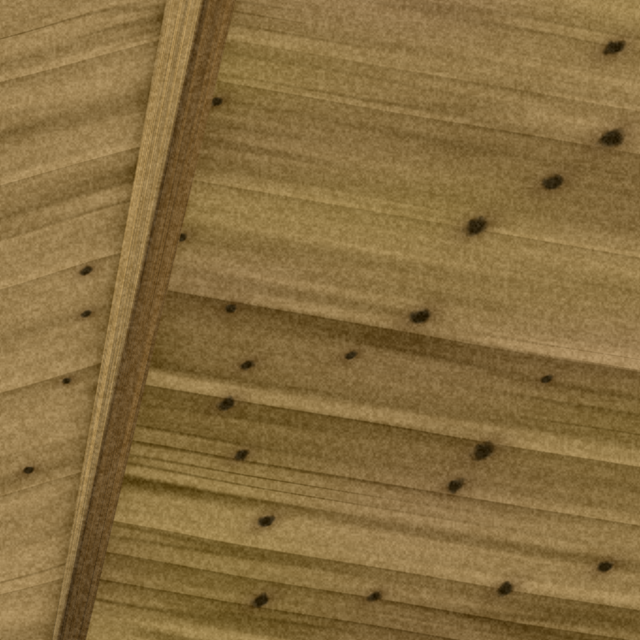
This texture is drawn by a WebGL 2 fragment shader. Its source:

```glsl
#version 300 es
precision highp float;
// Knotty pine ceiling: two planes of boards meeting at a slanted beam.
// Sheared coordinates run across the boards; seams, stretched noise and
// curved chains of knots set a tone that blends dark wood into light wood.
uniform vec2 u_resolution;
out vec4 outColor;

const vec3 DARK_WOOD = vec3(0.32, 0.235, 0.08);
const vec3 LIGHT_WOOD = vec3(0.64, 0.53, 0.345);
const vec3 OLIVE_TINT = vec3(-0.004, 0.004, -0.022);
const vec3 KNOT_CORE = vec3(0.16, 0.12, 0.04);
const vec3 KNOT_HALO = vec3(0.35, 0.25, 0.12);
const vec3 BEAM_LIT = vec3(0.60, 0.49, 0.30);
const vec3 BEAM_SHADE = vec3(0.42, 0.315, 0.165);

float hash(vec2 p) {
  vec3 q = fract(vec3(p.xyx) * 0.1031);
  q += dot(q, q.yzx + 33.33);
  return fract((q.x + q.y) * q.z);
}

float noise(vec2 p) {
  vec2 i = floor(p), f = fract(p);
  f = f * f * (3.0 - 2.0 * f);
  return mix(mix(hash(i), hash(i + vec2(1, 0)), f.x),
             mix(hash(i + vec2(0, 1)), hash(i + vec2(1, 1)), f.x), f.y);
}

// Layered noise drawn out along the board, centred on zero
float grain(float along, float across) {
  float sum = 0.0, weight = 0.5;
  vec2 q = vec2(along * 2.0, across * 28.0);
  for (int i = 0; i < 4; i++) {
    sum += weight * (noise(q) - 0.5);
    q = q * vec2(1.4, 2.1) + 17.3;
    weight *= 0.72;
  }
  return sum;
}

// Thin dark growth lines that come and go along the board
float growthLines(float along, float across) {
  float crest = 1.0 - abs(2.0 * noise(vec2(along * 2.0, across * 60.0)) - 1.0);
  float presence = smoothstep(0.4, 0.8, noise(vec2(along * 3.0 + 9.0, across * 20.0)));
  return smoothstep(0.6, 1.0, crest) * presence;
}

float band(float v, float low, float high, float soft) {
  return smoothstep(low - soft, low + soft, v)
       * (1.0 - smoothstep(high - soft, high + soft, v));
}

// Pale lip above a board joint, crisp line and fading shadow below it
float seam(float d, float width, float lip, float shade) {
  float above = smoothstep(-0.002, 0.002, d);
  float below = min(d, 0.0);
  return lip * above * (1.0 - smoothstep(width * 0.6, width * 1.3, d))
       - shade * (1.0 - above) * (0.6 * exp(below * 60.0) + 0.9 * exp(below * 260.0));
}

float rightTone(vec2 p) {
  float s = p.y + 0.17 * p.x + 0.006 * (noise(p * 5.0) - 0.5);
  float lower = 1.0 - smoothstep(0.40, 0.46, s);
  float tone = 0.83 + 0.48 * grain(p.x, s) - mix(0.22, 0.38, lower) * growthLines(p.x, s);
  tone -= 0.22 * band(s, 0.80, 0.93, 0.03);
  tone -= 0.08 * band(s, 0.63, 0.72, 0.02);
  tone -= 0.36 * band(s, 0.467, 0.587, 0.008);
  tone -= 0.28 * band(s, 0.365, 0.437, 0.012);
  tone -= 0.32 * band(s, 0.272, 0.291, 0.008);
  tone -= 0.16 * band(s, 0.08, 0.19, 0.02);
  tone += seam(s - 0.998, 0.010, 0.12, 0.10);
  tone += seam(s - 0.931, 0.020, 0.03, 0.26);
  tone += seam(s - 0.769, 0.007, 0.10, 0.18);
  tone += seam(s - 0.590, 0.022, 0.14, 0.24);
  tone += seam(s - 0.440, 0.027, 0.13, 0.32);
  tone += seam(s - 0.348, 0.008, 0.05, 0.32);
  tone += seam(s - 0.214, 0.020, 0.10, 0.32);
  tone += seam(s - 0.165, 0.008, 0.06, 0.34);
  return tone + seam(s - 0.122, 0.008, 0.05, 0.38);
}

float leftTone(vec2 p) {
  float t = p.y - 0.27 * p.x + 0.012 * (noise(p * 6.0) - 0.5);
  float tone = 0.89 + 0.50 * grain(p.x * 1.5, t) - 0.34 * growthLines(p.x * 1.3 + 5.0, t);
  for (int i = 0; i < 6; i++)
    tone += seam(t - 0.07 - 0.16 * float(i), 0.016, 0.12, 0.25);
  return tone - 0.14 * band(t, 0.76, 0.80, 0.015);
}

// Tilted oval knot: x is the dark core, y the soft stain around it
vec2 knot(vec2 p, float size) {
  vec2 q = vec2(0.91 * p.x + 0.41 * p.y, 0.91 * p.y - 0.41 * p.x);
  float d = length(q / vec2(1.0, 0.64)) / size;
  d += 0.4 * (noise(p * 130.0 + size * 900.0) - 0.5);
  float stain = length(q / vec2(1.9, 0.9)) / size;
  return vec2(1.0 - smoothstep(0.45, 1.15, d), exp(-stain * stain));
}

// Knots along a bent, swaying path
vec2 knotChain(vec2 p, vec2 start, vec2 pace, vec2 bend, vec2 sway, float turn, int count, float size) {
  vec2 cover = vec2(0.0);
  for (int i = 0; i < count; i++) {
    float k = float(i);
    vec2 center = start + pace * k + bend * k * k + sway * sin(turn * k);
    cover = max(cover, knot(p - center, size * (0.85 + 0.3 * hash(start * 91.0 + k))));
  }
  return cover;
}

void main() {
  vec2 p = gl_FragCoord.xy / u_resolution;
  float beamLeft = mix(0.081, 0.260, p.y);
  float beamRidge = mix(0.089, 0.316, p.y);
  float beamRight = mix(0.134, 0.368, p.y);
  float aa = 0.0018;

  // Board planes with soft shadow beside the beam
  float onRight = smoothstep(-aa, aa, p.x - beamRidge);
  float tone = mix(leftTone(p), rightTone(p), onRight);
  tone -= 0.5 * exp(-max(beamLeft - p.x, 0.0) * 60.0) * (1.0 - onRight);
  tone -= 0.16 * exp(-max(p.x - beamRight, 0.0) * 30.0) * onRight;
  vec3 color = mix(DARK_WOOD, LIGHT_WOOD, clamp(tone, -0.1, 1.04));
  color += OLIVE_TINT * (2.0 * noise(p * vec2(3.0, 9.0) + 4.0) - 0.7) * onRight;

  // Knots
  vec2 none = vec2(0.0);
  vec2 k = knotChain(p, vec2(0.96, 0.925), vec2(-0.02, -0.105), vec2(-0.014, 0.0), vec2(0.03, -0.036), 1.57, 5, 0.021);
  k = max(k, knotChain(p, vec2(0.387, 0.43), vec2(0.0, -0.05), vec2(0.0, -0.0105), vec2(-0.033, 0.0), 1.4, 5, 0.014));
  k = max(k, knotChain(p, vec2(0.755, 0.295), vec2(-0.043, -0.054), none, none, 0.0, 2, 0.019));
  k = max(k, knotChain(p, vec2(0.945, 0.114), vec2(-0.13, -0.045), vec2(-0.025, 0.011), none, 0.0, 3, 0.015));
  k = max(k, knotChain(p, vec2(0.361, 0.518), vec2(0.129, -0.091), vec2(0.059, 0.018), none, 0.0, 3, 0.011));
  k = max(k, knotChain(p, vec2(0.135, 0.577), vec2(0.015, -0.05), vec2(-0.015, -0.018), none, 0.0, 4, 0.010));
  k = max(k, knotChain(p, vec2(0.339, 0.841), vec2(-0.056, -0.212), none, none, 0.0, 2, 0.013));
  color = mix(color, KNOT_HALO, 0.6 * k.y);
  color = mix(color, KNOT_CORE, 0.94 * k.x);

  // Beam: lit face and shaded face, streaked along its length
  float across = (p.x - beamLeft) / (beamRight - beamLeft);
  float streak = grain(p.y * 1.5, across * 0.6);
  float face = smoothstep(-0.003, 0.003, p.x - beamRidge);
  vec3 beam = mix(BEAM_LIT, BEAM_SHADE, face) * (1.0 + 0.42 * streak);
  beam *= 1.0 - 0.25 * exp(-abs(p.x - beamRidge - 0.004) * 220.0);
  beam *= mix(0.84, 1.0, smoothstep(0.0, 0.3, p.y));
  float onBeam = smoothstep(-aa, aa, p.x - beamLeft) * (1.0 - smoothstep(-aa, aa, p.x - beamRight));
  color = mix(color, beam, onBeam);

  // Fine surface mottling
  color += 0.08 * (noise(p * 190.0) - 0.5) + 0.08 * (noise(p * 340.0) - 0.5);
  outColor = vec4(color, 1.0);
}
```
